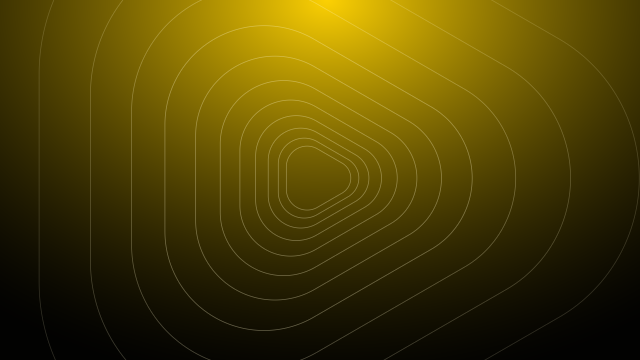
Reproduce this background procedurally as a WebGL 2 fragment shader.

```glsl
#version 300 es
precision highp float;

uniform vec2 u_resolution;
out vec4 fragColor;

#define GLOW_POS vec2(0.02, 1.0)
#define GLOW_STRETCH 1.38
#define GLOW_RADIUS 1.1
#define GLOW_FALLOFF 1.54
#define GLOW_COLOR vec3(0.98, 0.81, 0.01)
#define BASE_COLOR vec3(0.008, 0.007, 0.002)
#define RING_CENTER vec2(-0.004, 0.5053)
#define RING_COUNT 11
#define RING_WIDTH 0.179
#define RING_GROWTH 1.25
#define LINE_WIDTH 0.002
#define LINE_COLOR vec3(1.0, 0.97, 0.8)

// Soft triangle of unit width pointing right, with wider left corners.
float softTriangle(vec2 p) {
    const float apothem = 0.384;
    const float leftRadius = 0.3225;
    const float rightRadius = 2.0 * apothem - 0.5;
    const vec2 normal = vec2(0.5, 0.8660254);
    const vec2 tangent = vec2(normal.y, -normal.x);

    p.y = abs(p.y);
    float leftX = leftRadius - 0.5;
    float leftY = (apothem - leftRadius - normal.x * leftX) / normal.y;
    vec2 fromLeft = p - vec2(leftX, leftY);
    vec2 fromRight = p - vec2(0.5 - rightRadius, 0.0);

    if (fromLeft.y > 0.0 && dot(fromLeft, tangent) < 0.0)
        return length(fromLeft) - leftRadius;
    if (dot(fromRight, tangent) > 0.0)
        return length(fromRight) - rightRadius;
    return max(-p.x - 0.5, dot(p, normal) - apothem);
}

// Elliptical light falling from the top edge.
vec3 background(vec2 p) {
    vec2 offset = (p - GLOW_POS) / vec2(GLOW_STRETCH, 1.0);
    float light = max(1.0 - length(offset) / GLOW_RADIUS, 0.0);
    return BASE_COLOR + GLOW_COLOR * pow(light, GLOW_FALLOFF);
}

// Antialiased coverage of a thin line at distance d.
float lineCoverage(float d, float pixel) {
    float edge = (0.5 * LINE_WIDTH - abs(d)) / pixel + 0.5;
    return clamp(edge, 0.0, min(LINE_WIDTH / pixel, 1.0));
}

// Rings grow geometrically; the outermost drift right and fade.
float rings(vec2 p, float pixel) {
    float coverage = 0.0;
    float width = RING_WIDTH;
    for (int i = 0; i < RING_COUNT; i++) {
        float outer = max(float(i) - 7.0, 0.0);
        vec2 center = RING_CENTER;
        center.x += outer * (0.0116 + 0.0025 * outer);
        float d = softTriangle((p - center) / width) * width;
        float opacity = 0.36 - 0.06 * outer;
        coverage = max(coverage, opacity * lineCoverage(d, pixel));
        width *= RING_GROWTH;
    }
    return coverage;
}

void main() {
    // Height spans 0 to 1; x is zero at the middle.
    float pixel = 1.0 / u_resolution.y;
    vec2 p = gl_FragCoord.xy * pixel;
    p.x -= 0.5 * u_resolution.x * pixel;

    vec3 color = mix(background(p), LINE_COLOR, rings(p, pixel));
    fragColor = vec4(min(color, 1.0), 1.0);
}
```
